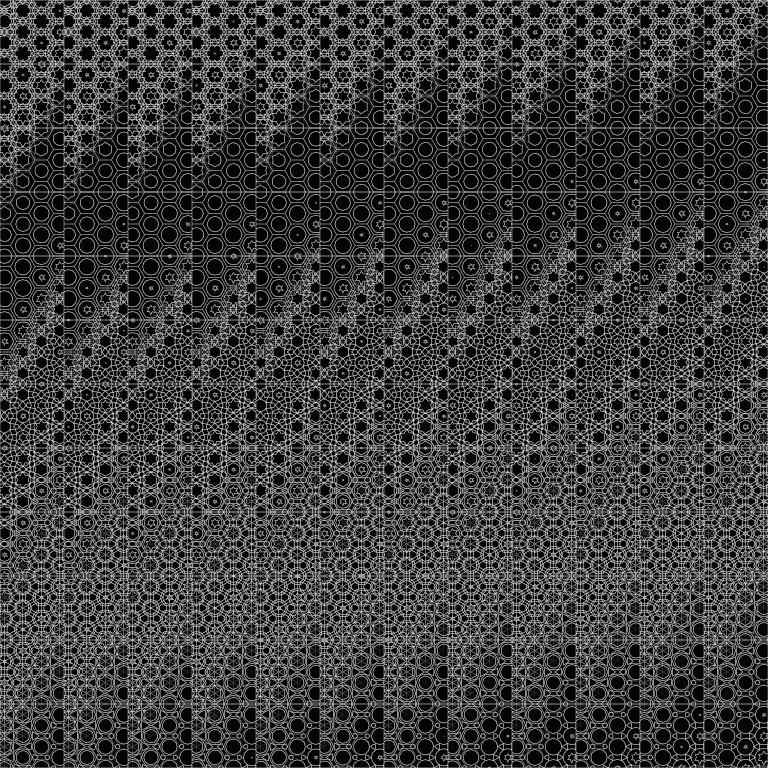
Give the GLSL for this pattern, as a WebGL 2 fragment shader.

```glsl
#version 300 es
precision highp float;
// Twelve by twelve tiles of hexagonal line rosettes that unfold from row to row.
uniform vec2 u_resolution;
out vec4 fragColor;

// Pixel coverage of a stroke whose centre line lies at distance d.
float stroke(float d, float halfWidth, float pixel) {
    float outer = clamp((halfWidth - d) / pixel + 0.5, 0.0, 1.0);
    float inner = clamp((-halfWidth - d) / pixel + 0.5, 0.0, 1.0);
    return outer - inner;
}

// Distance to a straight line with the given normal angle and offset.
float lineDistance(vec2 p, float angle, float offset) {
    return abs(dot(p, vec2(cos(angle), sin(angle))) - offset);
}

// Lay one coat of ink over another.
float over(float ink, float coat) {
    return ink + coat * (1.0 - ink);
}

// Offset from the nearest centre of a hexagonal lattice of unit pitch.
vec2 hexOffset(vec2 p) {
    vec2 period = vec2(1.7320508, 1.0);
    vec2 a = mod(p + 0.5 * period, period) - 0.5 * period;
    vec2 b = mod(p, period) - 0.5 * period;
    return dot(a, a) < dot(b, b) ? a : b;
}

// Mirror a hexagon into a single thirty degree wedge.
vec2 foldWedge(vec2 p) {
    float angle = atan(abs(p.x), abs(p.y));
    angle = abs(mod(angle + 0.5235988, 1.0471976) - 0.5235988);
    return length(p) * vec2(cos(angle), sin(angle));
}

// Stars are born at the centre, grow, and open into rings and hexagons.
float rosettes(vec2 q, float stage, float pixel) {
    float ink = 0.0;
    for (int k = 0; k < 4; k++) {
        float birth = floor(stage) - float(k);
        if (birth == -3.0 || birth == -1.0 || birth == 4.0) continue;
        float age = stage - birth;
        float angle = mix(1.05, 0.26, smoothstep(0.6, 1.3, age))
                    - 0.26 * smoothstep(1.8, 2.8, age);
        float radius = 0.46 * (1.0 - exp(-0.9 * age));
        float fade = 1.0 - smoothstep(2.3, 3.0, age);
        ink = over(ink, fade * stroke(lineDistance(q, angle, radius), 0.0145, pixel));
    }
    return ink;
}

void main() {
    vec2 uv = gl_FragCoord.xy / u_resolution;
    uv.y = 1.0 - uv.y;
    vec2 grid = uv * 12.0;
    vec2 local = fract(grid);

    // The stage advances downwards, across each tile, and slowly by column.
    float stage = 7.0 * uv.y + local.x + 0.058 * floor(grid.x) - 3.0;
    vec2 q = foldWedge(hexOffset(vec2((local.x - 0.5) * 3.0 - 0.4330127, grid.y * 3.0)));
    float pixel = 36.0 / u_resolution.y;

    float ink = rosettes(q, stage, pixel);
    float quiet = smoothstep(-1.5, -0.8, stage) * (1.0 - smoothstep(0.2, 0.7, stage));

    // Cell walls
    float wall = stroke(abs(0.5 - q.x), 0.012, pixel);
    ink = over(ink, wall * (1.0 - smoothstep(0.5, 1.0, stage)));

    // Small figures around the corners where three cells meet
    vec2 corner = vec2(0.5, 0.2886751) - q;
    float turn = 1.05 + 0.5 * sin(2.7 * stage);
    float figure = stroke(lineDistance(corner, turn, 0.13 + 0.04 * cos(1.9 * stage)), 0.0145, pixel);
    ink = over(ink, figure * (1.0 - quiet));

    // Diamonds on the middle of each cell wall
    float diamond = stroke(lineDistance(vec2(0.5 - q.x, q.y), 0.7 + 0.3 * sin(2.0 * stage), 0.12), 0.0145, pixel);
    ink = over(ink, diamond * (1.0 - quiet) * (1.0 - smoothstep(1.9, 2.6, stage)));

    // Spokes that join the centres into triangles
    float spoke = stroke(q.y, 0.012, pixel);
    ink = over(ink, spoke * smoothstep(2.2, 2.9, stage) * (1.0 - smoothstep(3.6, 4.4, stage)));

    // Tile borders
    vec2 border = abs(fract(grid + 0.5) - 0.5) / 12.0;
    ink = over(ink, stroke(border.x, 0.0003, 1.0 / u_resolution.x));
    ink = over(ink, stroke(border.y, 0.0004, 1.0 / u_resolution.y));

    fragColor = vec4(vec3(mix(0.015, 0.9, ink)), 1.0);
}
```
